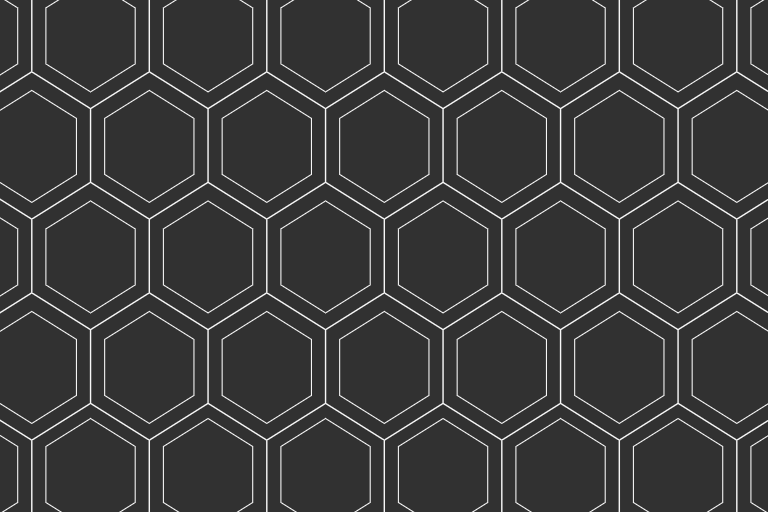
Write a WebGL 1 fragment shader that draws this pattern.

```glsl
precision highp float;
// Honeycomb of fine pale outlines on charcoal, each cell holding a smaller hexagon.

uniform vec2 u_resolution;

// Lengths are fractions of the canvas width.
#define CELL_WIDTH   0.1530
#define ROW_PITCH    0.1439
#define INNER_SCALE  0.760
#define OUTER_LINE   0.00185
#define INNER_LINE   0.00140
#define ROW_SHIFT    -0.0012
#define BOTTOM_SHIFT 0.0033
#define CENTER_X     0.0004
#define GROUND       vec3(0.192)
#define INK          vec3(0.97)

// Distance to the edge of a pointy-top hexagon, positive inside.
float hexInside(vec2 p, float scale) {
  float halfWidth = 0.5 * CELL_WIDTH * scale;
  float radius = ROW_PITCH / 1.5 * scale;
  float slope = 0.5 * radius / halfWidth;
  p = abs(p);
  float slanted = (radius - p.y - slope * p.x) / length(vec2(slope, 1.0));
  return min(halfWidth - p.x, slanted);
}

// Share of a pixel-wide box covered by a line centred on d = 0.
float lineCoverage(float d, float width, float pixel) {
  vec2 edges = vec2(d + 0.5 * width, d - 0.5 * width) / pixel;
  edges = clamp(edges, -0.5, 0.5);
  return edges.x - edges.y;
}

// Vertical drift of the inner hexagons in each row.
float innerShift(float row) {
  return row < -1.5 ? BOTTOM_SHIFT : ROW_SHIFT;
}

void main() {
  float pixel = 1.0 / u_resolution.x;
  vec2 p = (gl_FragCoord.xy - 0.5 * u_resolution) * pixel;
  p.x -= CENTER_X;

  // Pick the enclosing cell from the even and odd row lattices.
  vec2 period = vec2(CELL_WIDTH, 2.0 * ROW_PITCH);
  float outer = -1.0;
  vec2 local = vec2(0.0);
  float row = 0.0;
  for (int i = 0; i < 2; i++) {
    float odd = float(i);
    vec2 origin = vec2(0.5 * (1.0 - odd) * CELL_WIDTH, odd * ROW_PITCH);
    vec2 cell = floor((p - origin) / period + 0.5);
    vec2 q = p - origin - cell * period;
    float d = hexInside(q, 1.0);
    if (d > outer) {
      outer = d;
      local = q;
      row = 2.0 * cell.y + odd;
    }
  }

  // Shared cell walls and the inset outline.
  float inner = hexInside(local - vec2(0.0, innerShift(row)), INNER_SCALE);
  float ink = max(lineCoverage(outer, OUTER_LINE, pixel),
                  lineCoverage(inner, INNER_LINE, pixel));

  gl_FragColor = vec4(mix(GROUND, INK, ink), 1.0);
}
```
